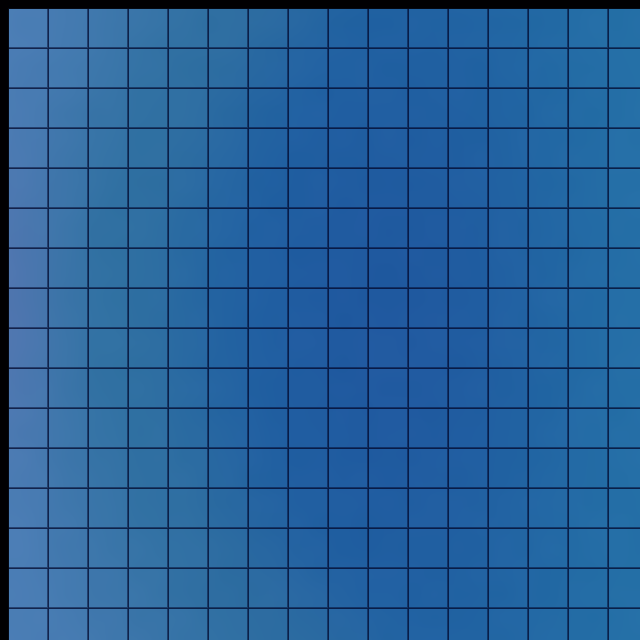
Write a WebGL 1 fragment shader that draws this pattern.

```glsl
precision highp float;

uniform vec2 u_resolution;

const float CELLS = 16.0;            // cell pitches across the canvas
const float GRID_OFFSET = 0.0127;    // first line, from the left and top
const float LINE_WIDTH = 0.00195;
const float BORDER_WIDTH = 0.0137;   // black band at the left and top
const float CELL_STEP = 0.35;        // how far colour snaps to each cell
const float CELL_VARIATION = 0.008;
const float MOTTLE = 0.010;

const vec3 LINE_COLOR = vec3(0.00, 0.025, 0.17);
const vec3 BORDER_COLOR = vec3(0.004, 0.0, 0.006);
const vec3 LEFT_BLUE = vec3(0.30, 0.495, 0.715);
const vec3 LEFT_VIOLET = vec3(0.345, 0.465, 0.70);
const vec3 TEAL = vec3(0.19, 0.445, 0.635);
const vec3 MID_BLUE = vec3(0.13, 0.40, 0.64);
const vec3 DEEP_BLUE = vec3(0.125, 0.345, 0.625);
const vec3 RIGHT_BLUE = vec3(0.145, 0.44, 0.655);

float hash(vec2 p) {
  vec3 q = fract(vec3(p.xyx) * 0.1031);
  q += dot(q, q.yzx + 33.33);
  return fract((q.x + q.y) * q.z);
}

float valueNoise(vec2 p) {
  vec2 i = floor(p);
  vec2 f = fract(p);
  f = f * f * (3.0 - 2.0 * f);
  float low = mix(hash(i), hash(i + vec2(1.0, 0.0)), f.x);
  float high = mix(hash(i + vec2(0.0, 1.0)), hash(i + vec2(1.0, 1.0)), f.x);
  return mix(low, high, f.y);
}

// Unit bell centred on c with radii r
float glow(vec2 p, vec2 c, vec2 r) {
  vec2 d = (p - c) / r;
  return exp(-dot(d, d));
}

// Broad colour wash; p has its origin at the top left
vec3 wash(vec2 p) {
  float bend = p.y - 0.47;
  float tealX = 0.19 + 0.9 * bend * bend;
  vec3 left = mix(LEFT_BLUE, LEFT_VIOLET, glow(p, vec2(0.0, 0.47), vec2(0.12, 0.22)));
  vec3 col = mix(left, TEAL, smoothstep(-0.04, tealX, p.x));
  col = mix(col, MID_BLUE, smoothstep(tealX, tealX + 0.24, p.x));
  col = mix(col, RIGHT_BLUE, smoothstep(0.68, 1.0, p.x));
  float deep = glow(p, vec2(0.60, 0.51), vec2(0.25, 0.46));
  return mix(col, DEEP_BLUE, 0.92 * deep);
}

// Coverage of a centred line at distance d, for a pixel of size px
float lineCoverage(float d, float px) {
  float cover = clamp((0.5 * LINE_WIDTH - d) / px + 0.5, 0.0, 1.0);
  return min(cover, LINE_WIDTH / px);
}

void main() {
  vec2 uv = gl_FragCoord.xy / u_resolution;
  vec2 p = vec2(uv.x, 1.0 - uv.y);
  vec2 px = 1.0 / u_resolution;

  // Grid cells
  vec2 grid = (p - GRID_OFFSET) * CELLS;
  vec2 cell = floor(grid);
  vec2 center = (cell + 0.5) / CELLS + GRID_OFFSET;

  // Glass colour, partly stepped from cell to cell
  vec3 col = wash(mix(p, center, CELL_STEP));
  col += (hash(cell + 7.0) - 0.5) * CELL_VARIATION;
  col += (valueNoise(p * 28.0) - 0.5) * MOTTLE * vec3(1.0, 0.6, 0.8);

  // Dark joints
  vec2 d = abs(fract(grid + 0.5) - 0.5) / CELLS;
  float joint = max(lineCoverage(d.x, px.x), lineCoverage(d.y, px.y));
  col = mix(col, LINE_COLOR, joint);

  // Border on two sides
  vec2 edge = clamp((BORDER_WIDTH - p) / px + 0.5, 0.0, 1.0);
  col = mix(col, BORDER_COLOR, max(edge.x, edge.y));

  gl_FragColor = vec4(col, 1.0);
}
```
